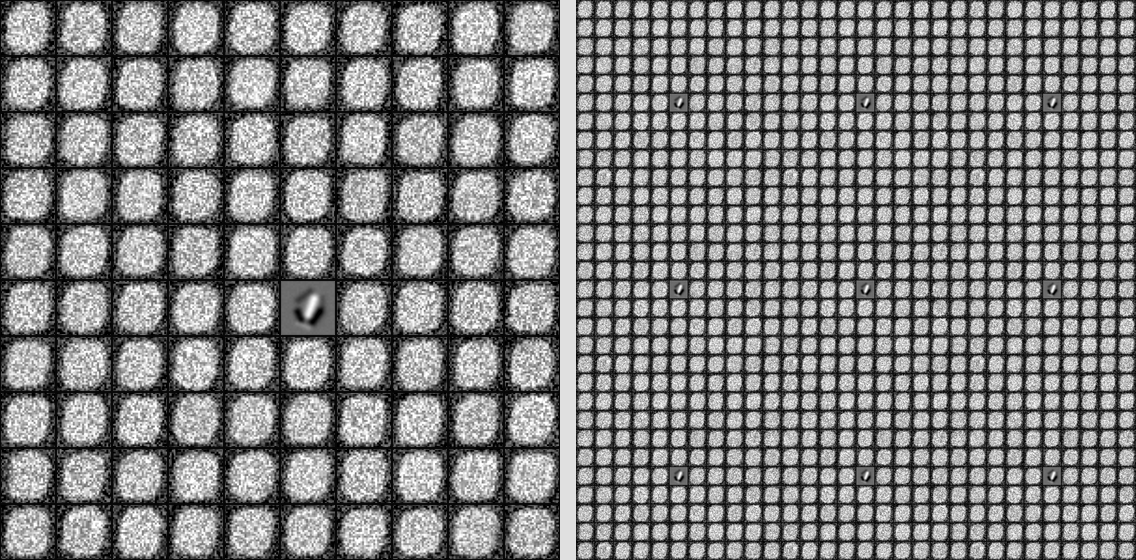
Left: one tile. Right: repeated 3 by 3.
Give the GLSL for this pattern, as a Shadertoy shader.

```glsl
// Ten by ten grid of grainy pale rounded blobs on dark static, with one smooth grey cell.
const float CELLS = 10.0;                 // repeats across and down
const float GRAINS = 300.0;               // noise grains across the canvas
const vec2 ODD_CELL = vec2(5.0, 4.0);     // the smooth cell, from lower left
const vec2 BLOB_HALF = vec2(0.372, 0.413); // half size in cell units
const float BLOB_POWER = 3.1;             // squareness of the blob
const float BLOB_SLANT = 0.09;
const float EDGE_SOFT = 0.055;
const float LINE_HALF = 0.019;            // half line width in cell units
const float BLOB_TONE = 0.755;
const float GROUND_TONE = 0.27;
const float CORNER_DIM = 0.10;
const float GRAIN_AMOUNT = 0.64;
const float ODD_TONE = 0.425;
const float LINE_TONE = 0.025;

// Integer hash to 0..1
float hash(vec2 p, uint seed) {
    uvec2 q = uvec2(ivec2(p));
    uint h = q.x * 1597334677u ^ q.y * 3812015801u ^ seed * 668265263u;
    h = (h ^ (h >> 16)) * 2246822519u;
    h = (h ^ (h >> 13)) * 3266489917u;
    return float((h ^ (h >> 16)) >> 8) / 16777216.0;
}

// Value noise that wraps after one canvas
float wrapNoise(vec2 uv, float period, uint seed) {
    vec2 p = uv * period - 0.5;
    vec2 i = floor(p);
    vec2 f = smoothstep(0.0, 1.0, p - i);
    vec2 a = mod(i, period);
    vec2 b = mod(i + 1.0, period);
    return mix(mix(hash(a, seed), hash(vec2(b.x, a.y), seed), f.x),
               mix(hash(vec2(a.x, b.y), seed), hash(b, seed), f.x), f.y);
}

// Approximate signed distance to a slanted superellipse
float blobDistance(vec2 p, vec2 halfSize) {
    p.x -= BLOB_SLANT * p.y;
    vec2 q = pow(abs(p) / halfSize, vec2(BLOB_POWER));
    return (pow(q.x + q.y, 1.0 / BLOB_POWER) - 1.0) * 0.39;
}

// Gaussian falloff around a segment
float softStroke(vec2 p, vec2 a, vec2 b, float width) {
    vec2 ab = b - a;
    float t = clamp(dot(p - a, ab) / dot(ab, ab), 0.0, 1.0);
    float d = length(p - a - ab * t) / width;
    return exp(-d * d);
}

// Bright diagonal core with dark flanks and faint ripples
float oddCellTone(vec2 p) {
    float tone = ODD_TONE;
    tone -= 0.20 * softStroke(p, vec2(-0.17, 0.14), vec2(0.04, 0.29), 0.07);
    tone -= 0.42 * softStroke(p, vec2(-0.18, -0.07), vec2(-0.12, -0.20), 0.075);
    tone -= 0.48 * softStroke(p, vec2(0.08, -0.24), vec2(0.21, -0.07), 0.08);
    tone -= 0.13 * softStroke(p, vec2(0.26, 0.02), vec2(0.25, 0.18), 0.06);
    tone += 0.15 * softStroke(p, vec2(-0.18, -0.27), vec2(0.02, -0.35), 0.05);
    tone += 0.56 * softStroke(p, vec2(0.01, -0.12), vec2(0.11, 0.16), 0.085);
    return tone;
}

void mainImage(out vec4 fragColor, in vec2 fragCoord) {
    vec2 uv = fragCoord / iResolution.xy;
    vec2 cell = mod(floor(uv * CELLS), CELLS);
    vec2 p = fract(uv * CELLS) - 0.5;

    // Variation between cells
    vec2 shift = (vec2(hash(cell, 1u), hash(cell, 2u)) - 0.5) * 0.02;
    vec2 halfSize = BLOB_HALF + (vec2(hash(cell, 3u), hash(cell, 4u)) - 0.5) * 0.025;
    float toneShift = (hash(cell, 5u) - 0.5) * 0.05;
    float contrast = GRAIN_AMOUNT * mix(0.9, 1.1, hash(cell, 6u));

    // Ragged blob over dark static
    float grain = wrapNoise(uv, GRAINS, 7u) - 0.5;
    float ragged = wrapNoise(uv, GRAINS * 0.5, 8u) - 0.5;
    float d = blobDistance(p - shift, halfSize) + ragged * 0.045;
    float blob = 1.0 - smoothstep(-EDGE_SOFT, EDGE_SOFT, d);
    float ground = GROUND_TONE - CORNER_DIM * smoothstep(0.0, 0.15, d);
    float tone = mix(ground, BLOB_TONE + toneShift, blob);
    tone += grain * contrast + ragged * 0.08;

    // The single smooth cell
    if (all(equal(cell, ODD_CELL))) tone = oddCellTone(p) + grain * 0.03;

    // Grid lines on the cell borders
    float pixel = CELLS / min(iResolution.x, iResolution.y);
    float border = 0.5 - max(abs(p.x), abs(p.y));
    float soft = max(pixel * 0.75, 0.012);
    float line = 1.0 - smoothstep(LINE_HALF - soft, LINE_HALF + soft, border);
    tone = mix(tone, LINE_TONE, line);

    fragColor = vec4(vec3(clamp(tone, 0.0, 1.0)), 1.0);
}
```
